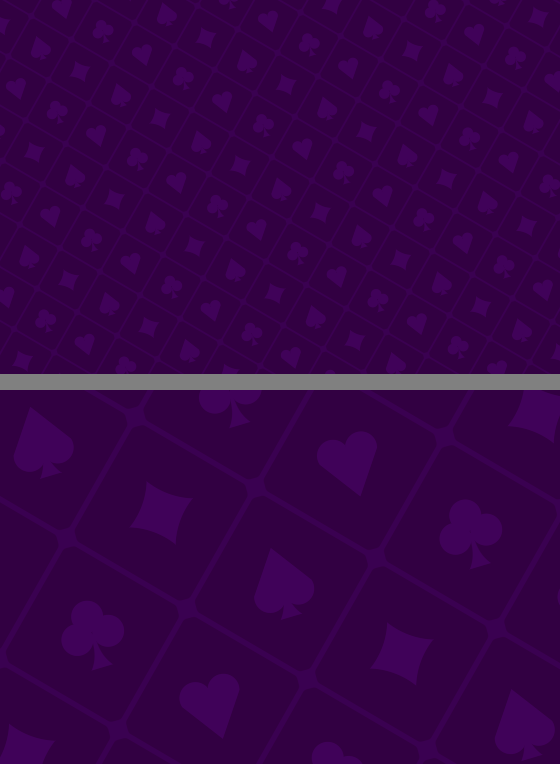
Top, the full canvas; bottom, a detail of the centre.
This pattern is drawn by a Shadertoy shader. Its source:

```glsl
// Tilted lattice of thin lines with round knots, one card suit in each cell.
// Two basis vectors span the lattice; cell parity picks diamond, spade, club
// or heart, each a distance function measured in units of the cell pitch.

#define BASIS_A vec2(0.1072, -0.0629)
#define BASIS_B vec2(-0.0613, -0.1080)
#define KNOT_ORIGIN vec2(-0.1289, 0.1426)
#define PITCH 0.1242
#define LINE_HALF 0.020
#define KNOT_RADIUS 0.068
#define SUIT_TILT 0.29
#define DIAMOND_TILT 0.43
#define GROUND_COLOR vec3(0.197, 0.000, 0.257)
#define LINE_COLOR vec3(0.228, 0.002, 0.316)
#define SUIT_COLOR vec3(0.250, 0.006, 0.348)

vec2 tilt(vec2 p, float angle) {
    float c = cos(angle), s = sin(angle);
    return vec2(c * p.x + s * p.y, c * p.y - s * p.x);
}

float smoothMin(float a, float b, float k) {
    float h = max(k - abs(a - b), 0.0) / k;
    return min(a, b) - 0.25 * k * h * h;
}

// Two round lobes tapering down to a shared tip
float leaf(vec2 p) {
    const vec2 lobe = vec2(0.105, 0.0);
    const vec2 tip = vec2(0.0, -0.33);
    p.x = abs(p.x);
    if (p.y < 0.0) p.x = max(p.x, lobe.x * clamp(1.0 - p.y / tip.y, 0.0, 1.0));
    vec2 axis = tip - lobe;
    float h = clamp(dot(p - lobe, axis) / dot(axis, axis), 0.0, 1.0);
    return length(p - lobe - axis * h) - mix(0.115, 0.004, h);
}

// Flared foot shared by spade and club
float stem(vec2 p) {
    float t = clamp(-p.y / 0.25, 0.0, 1.0);
    float side = 0.8 * (abs(p.x) - 0.014 - 0.066 * t * t * t);
    return max(side, abs(p.y + 0.125) - 0.125);
}

float heart(vec2 p) {
    return leaf(p - vec2(0.0, 0.08));
}

float spade(vec2 p) {
    return min(leaf(vec2(p.x, -p.y - 0.07)), stem(p));
}

float club(vec2 p) {
    float top = length(p - vec2(0.0, 0.13));
    float sides = length(vec2(abs(p.x) - 0.115, p.y + 0.01));
    return min(min(top, sides) - 0.115, stem(p));
}

// Four arcs curving inward between the points
float diamond(vec2 p) {
    const float reach = 0.25, center = 0.5;
    float radius = length(vec2(center - reach, center));
    return radius - length(abs(p) - center);
}

float suit(vec2 p, vec2 cell) {
    vec2 parity = mod(cell, 2.0);
    vec2 q = tilt(p, SUIT_TILT);
    if (parity.y < 0.5)
        return parity.x < 0.5 ? diamond(tilt(p, DIAMOND_TILT)) : spade(q);
    return parity.x < 0.5 ? club(q) : heart(q);
}

float coverage(float d, float pixel) {
    return smoothstep(0.6 * pixel, -0.6 * pixel, d);
}

void mainImage(out vec4 fragColor, in vec2 fragCoord) {
    vec2 pos = (fragCoord - 0.5 * iResolution.xy) / iResolution.y;
    float pixel = 1.0 / (iResolution.y * PITCH);

    // Lattice coordinates, and the undistorted offset from the cell center
    mat2 basis = mat2(BASIS_A, BASIS_B);
    vec2 grid = inverse(basis) * (pos - KNOT_ORIGIN);
    vec2 cell = floor(grid);
    vec2 offset = grid - cell - 0.5;
    vec2 local = basis * offset / PITCH;

    // Lines blend softly into the knots
    vec2 edge = 0.5 - abs(offset);
    float lines = min(edge.x, edge.y) - LINE_HALF;
    float knots = length(edge) - KNOT_RADIUS;
    float lattice = smoothMin(lines, knots, 0.03);

    vec3 color = mix(GROUND_COLOR, LINE_COLOR, coverage(lattice, pixel));
    color = mix(color, SUIT_COLOR, coverage(suit(local, cell), pixel));
    fragColor = vec4(color, 1.0);
}
```
